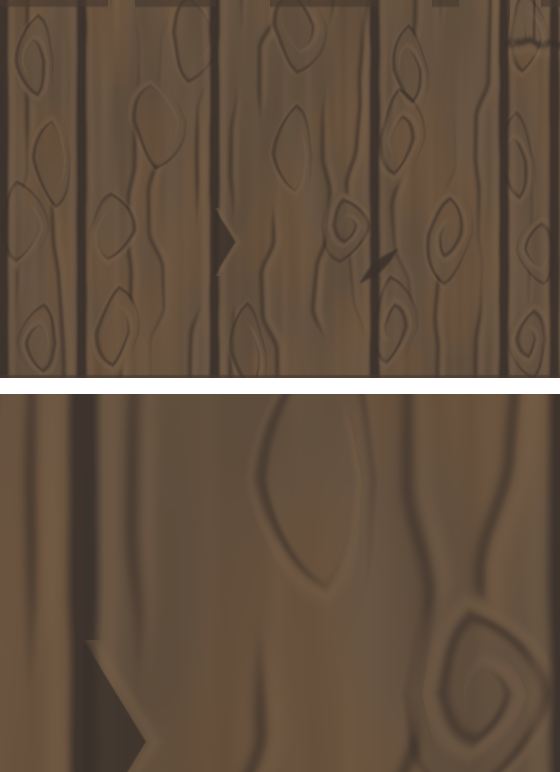
Top, the full canvas; bottom, a detail of the centre.
Give the GLSL for this texture, as a Shadertoy shader.

```glsl
// Five vertical planks of painted brown wood, parted by dark soft seams.
// Each plank carries kinked grain grooves and curled knots, placed by hash and
// shaded as carved relief; a split end, a chip and a gash add the wear.

const float ASPECT = 1.48;
const int PLANKS = 5;
const float SEAMS[6] = float[6](0.006, 0.146, 0.383, 0.669, 0.900, 0.990);
const float SEAM_WIDTH = 0.012;
const float GROOVE_WIDTH = 0.0065;
const float GRAIN_SPACING = 0.10;
const float KNOT_ROWS = 4.0;
const float CURL_PITCH = 0.58;
const float TAU = 6.28319;

const vec3 WOOD = vec3(0.388, 0.316, 0.247);
const vec3 WARM = vec3(0.425, 0.325, 0.235);
const vec3 LIGHT = vec3(0.465, 0.375, 0.285);
const vec3 GROOVE = vec3(0.275, 0.225, 0.187);
const vec3 SEAM = vec3(0.225, 0.190, 0.168);

float hash(vec2 p) {
    return fract(sin(dot(p, vec2(127.1, 311.7))) * 43758.5453);
}

float noise(vec2 p) {
    vec2 i = floor(p), f = fract(p);
    f = f * f * (3.0 - 2.0 * f);
    return mix(mix(hash(i), hash(i + vec2(1, 0)), f.x),
               mix(hash(i + vec2(0, 1)), hash(i + vec2(1, 1)), f.x), f.y);
}

// Carved line: dark in the cut, lit along one lip
float relief(float d, float w) {
    float cut = d / w, lip = (d - 2.0 * w) / (1.3 * w);
    return 0.4 * exp(-lip * lip) - 0.8 * exp(-cut * cut);
}

// Sideways drift of a grain line, part smooth and part kinked
float grainPath(float y, float seed) {
    float t = y * 5.0 + seed * 7.0, i = floor(t), f = fract(t);
    float kink = mix(hash(vec2(i, seed)), hash(vec2(i + 1.0, seed)), smoothstep(0.25, 0.75, f));
    return 0.045 * (kink - 0.5) + 0.05 * (noise(vec2(y * 2.0, seed)) - 0.5);
}

float grainLines(vec2 p, float left, float width, float id) {
    float tone = 0.0, count = max(1.0, round(width / GRAIN_SPACING));
    for (float j = 0.0; j < count; j++) {
        float seed = id * 11.0 + j * 3.7 + 1.0;
        float x = left + width * (j + 0.3 + 0.4 * hash(vec2(seed, 2.0))) / count;
        float path = grainPath(p.y, seed);
        float slope = (grainPath(p.y + 0.004, seed) - path) / 0.004;
        float d = (p.x - x - path) / sqrt(1.0 + slope * slope);
        float shown = smoothstep(0.25, 0.6, noise(vec2(p.y * 3.5, seed + 40.0)));
        tone += shown * relief(d, GROOVE_WIDTH * (0.6 + 0.5 * shown));
    }
    return tone;
}

// Almond spirals; x is their tone, y the room left for grain around them
vec2 knots(vec2 p, float left, float width, float id) {
    vec2 result = vec2(0, 1);
    for (float k = 0.0; k < KNOT_ROWS; k++) {
        vec2 key = vec2(id * 5.0 + 3.0, k * 9.0 + 1.0);
        float a = hash(key), b = hash(key + 17.0), c = hash(key + 31.0);
        vec2 size = vec2(min(0.045 + 0.025 * a, 0.38 * width), 0.085 + 0.045 * b);
        vec2 center = vec2(left + width * (0.12 + 0.76 * c), (k + 0.25 + 0.5 * a) / KNOT_ROWS);
        vec2 q = (p - center) / size;
        q.x += 0.18 * sin(q.y * 2.5 + a * TAU);
        q *= vec2(b < 0.5 ? -1.0 : 1.0, c < 0.5 ? -1.0 : 1.0);
        float r = mix(length(q), abs(q.x) + abs(q.y), 0.3);
        float turn = r / CURL_PITCH - atan(q.y, q.x + 1e-5) / TAU;
        float d = (turn - round(turn)) * CURL_PITCH * r / max(length(q / size), 1e-3);
        float inner = mix(0.2, 0.7, hash(key + 53.0));
        float shown = smoothstep(inner, inner + 0.15, r) * smoothstep(1.2, 1.0, r);
        result.x += shown * relief(d, GROOVE_WIDTH);
        result.y *= smoothstep(0.85, 1.15, r);
    }
    return result;
}

void mainImage(out vec4 fragColor, in vec2 fragCoord) {
    vec2 p = fragCoord / iResolution.xy * vec2(ASPECT, 1.0);
    float soft = 1.5 / iResolution.y;

    // Plank under this point and distance to the nearest seam
    int plank = 0;
    float seamDist = 1.0;
    for (int i = 0; i <= PLANKS; i++) {
        float d = p.x - SEAMS[i] * ASPECT;
        if (d > 0.0) plank = min(i, PLANKS - 1);
        if (abs(d) < abs(seamDist)) seamDist = d;
    }
    float left = SEAMS[plank] * ASPECT, width = SEAMS[plank + 1] * ASPECT - left;
    float id = float(plank);

    // Brushed base colour
    float streak = noise(p * vec2(65.0, 4.0) + id * 9.0) - 0.5;
    float blotch = noise(p * vec2(13.0, 6.0) + id * 5.0);
    vec3 color = mix(WOOD, WARM, 0.6 * smoothstep(0.45, 0.9, blotch));
    color *= 1.0 + 0.07 * streak + 0.09 * (noise(p * vec2(22.0, 3.0) + 30.0) - 0.5);

    // Carving
    vec2 knot = knots(p, left, width, id);
    float tone = knot.x + knot.y * grainLines(p, left, width, id);

    // Split end on the last plank
    if (plank == PLANKS - 1) {
        float split = p.y - 0.88 - 0.03 * (noise(vec2(p.x * 35.0, 4.0)) - 0.5);
        float splinter = smoothstep(0.62, 0.85, noise(vec2(p.x * 90.0, p.y * 5.0)));
        tone += smoothstep(0.0, 0.02, split) * (0.3 - 0.9 * splinter);
        tone += 1.3 * relief(-split, 0.011);
    }
    color = mix(color, tone < 0.0 ? GROOVE : LIGHT, min(abs(tone), 1.0));

    // Seams with a shaded border and a lit lip
    float edge = abs(seamDist) + 0.003 * (noise(vec2(p.y * 14.0, id)) - 0.5);
    color = mix(color, LIGHT, 0.35 * exp(-pow((edge - 0.024) / 0.008, 2.0)));
    color = mix(color, SEAM, 0.9 * smoothstep(SEAM_WIDTH * 1.5, SEAM_WIDTH * 0.5, edge));

    // Wedge chipped from the third plank, and a slanted gash
    float chip = p.x - SEAMS[2] * ASPECT - 0.055 * (1.0 - abs(p.y - 0.36) / 0.09);
    float chipSide = step(SEAMS[2] * ASPECT, p.x) * step(abs(p.y - 0.36), 0.09);
    color = mix(color, LIGHT, chipSide * 0.4 * exp(-pow((chip - 0.008) / 0.007, 2.0)));
    color = mix(color, SEAM, chipSide * 0.8 * smoothstep(soft, -soft, chip));
    vec2 start = vec2(0.955, 0.255), along = vec2(0.093, 0.083);
    float t = clamp(dot(p - start, along) / dot(along, along), 0.0, 1.0);
    float gash = length(p - start - along * t) - 0.012 * sin(t * TAU * 0.5);
    color = mix(color, SEAM, 0.85 * smoothstep(2.0 * soft, -soft, gash));

    // Worn notches along the top and bottom
    float notch = step(0.5, hash(vec2(floor(p.x * 14.0), 8.0)));
    float rim = max(smoothstep(0.978, 0.986, p.y) * notch, smoothstep(0.011, 0.005, p.y));
    color = mix(color, GROOVE, 0.65 * rim);

    fragColor = vec4(color, 1.0);
}
```
